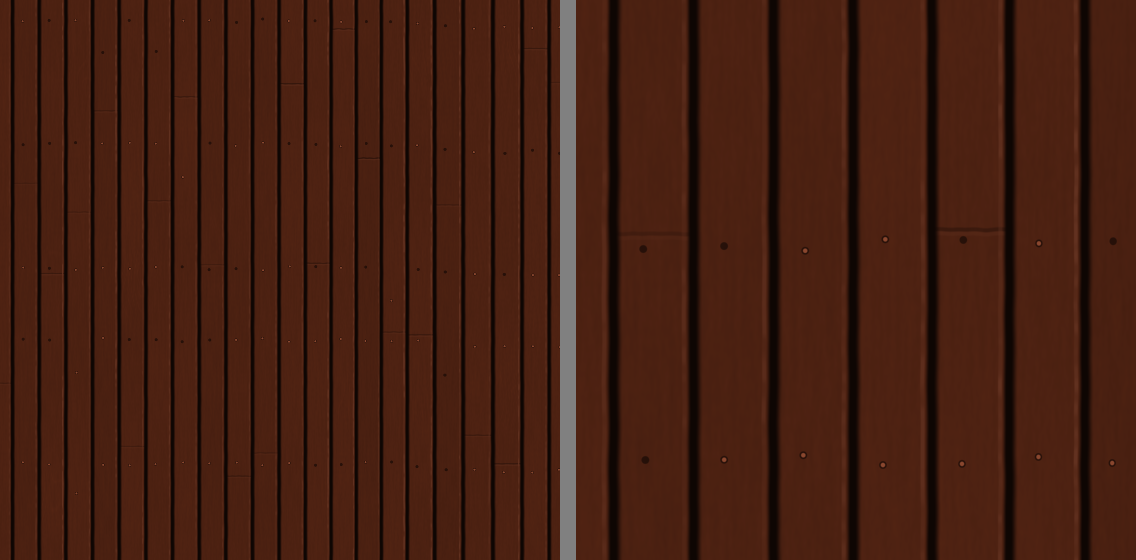
Left, the full canvas; right, a detail of the centre.
This texture is drawn by a three.js fragment shader. Its source:

```glsl
// Draws a wall of narrow, dark red-brown painted vertical boards with grooves and nails.
#define BOARDS 21.0
#define FIRST_GROOVE 0.465
#define NAIL_ROWS 5
#define NAIL_RADIUS 0.0012
#define GRAIN 0.075
#define EDGE_WEAR 0.85
#define PAINT vec3(0.298, 0.129, 0.068)
#define GROOVE vec3(0.055, 0.022, 0.012)
#define WORN vec3(0.400, 0.205, 0.135)

varying vec2 vUv;

float hash(vec2 p) {
  return fract(sin(dot(p, vec2(127.1, 311.7))) * 43758.5);
}

vec2 gradient(vec2 cell) {
  float angle = 6.2832 * hash(cell);
  return vec2(cos(angle), sin(angle));
}

// Gradient noise, roughly -0.7 to 0.7
float noise(vec2 p) {
  vec2 i = floor(p), f = fract(p);
  vec2 w = f * f * f * (f * (f * 6.0 - 15.0) + 10.0);
  vec2 e = vec2(1.0, 0.0);
  float a = dot(gradient(i), f);
  float b = dot(gradient(i + e), f - e);
  float c = dot(gradient(i + e.yx), f - e.yx);
  float d = dot(gradient(i + e.xx), f - e.xx);
  return mix(mix(a, b, w.x), mix(c, d, w.x), w.y);
}

// Slightly uneven board widths toward the right
float boardCoord(float x) {
  float q = (x - 0.73) / 0.12;
  float shift = 0.0095 * exp(-q * q) - 0.006 * smoothstep(0.82, 0.95, x);
  return (x + shift) * BOARDS - FIRST_GROOVE;
}

// Fine fibres, with wavy growth figure on some boards
float woodGrain(float across, float y, float id) {
  float offset = id * 37.0;
  float fibres = noise(vec2(across * 13.0 + offset, y * 24.0));
  float flecks = noise(vec2(across * 20.0 + offset, y * 150.0));
  float bend = noise(vec2(across * 1.6 + offset, y * 9.0));
  float rings = sin(across * 34.0 + bend * 24.0 + y * 12.0);
  float patches = smoothstep(0.0, 0.4, noise(vec2(offset, y * 5.0)));
  float figured = step(0.55, hash(vec2(id, 4.0))) * patches;
  return fibres * 0.7 + flecks * 0.45 + figured * 0.55 * pow(max(rings, 0.0), 5.0);
}

// Thin cross joint: x is the dark crack, y the lit lip below it
vec2 buttJoint(float y, float across, float id) {
  float level = 0.1 + 0.85 * hash(vec2(id, 8.0));
  float d = y - level + 0.001 * noise(vec2(across * 5.0, id));
  vec2 line = 1.0 - smoothstep(0.0005, 0.0019, abs(vec2(d, d + 0.0024)));
  return line * (0.3 + 0.7 * hash(vec2(id, 9.0)));
}

// Nail heads: x is the dark dent, y the bright spot
vec2 nails(float across, float y, float id, float soft) {
  vec2 marks = vec2(0.0);
  for (int k = 0; k < NAIL_ROWS; k++) {
    float row = float(k);
    vec2 seed = vec2(id, row + 20.0);
    float level = 0.172 + 0.19 * row + 0.036 * sin(row * 2.0944);
    level += 0.007 * (hash(seed) - 0.5) - 0.013 * smoothstep(14.0, 17.0, id);
    level -= 0.055 * step(0.94, hash(seed + 3.1));
    float center = 0.39 + 0.05 * (hash(seed + 5.7) - 0.5);
    vec2 p = vec2((across - center) / BOARDS, y - level);
    float dent = 1.0 - smoothstep(0.0, soft, length(p) - NAIL_RADIUS * 1.5);
    float spot = 1.0 - smoothstep(0.0, soft, length(p) - NAIL_RADIUS * 0.7);
    float bright = step(0.35, hash(seed + 9.3));
    marks = max(marks, vec2(dent, spot * bright));
  }
  return marks;
}

void main() {
  float y = vUv.y;
  float u = boardCoord(vUv.x);
  float id = floor(u), across = fract(u);
  float seam = floor(u + 0.5);
  float d = u - seam + 0.012 * noise(vec2(seam * 7.3, y * 40.0));
  float soft = max(fwidth(vUv.y), 0.001);

  // Painted wood
  float tone = 1.0 + 0.05 * (hash(vec2(id, 1.0)) - 0.5);
  tone += 0.05 * noise(vec2(id * 5.1, y * 4.0));
  tone += GRAIN * woodGrain(across, y, id);
  vec3 color = PAINT * tone;

  // Cross joints and nails
  vec2 joint = buttJoint(y, across, id);
  color = mix(color, GROOVE, 0.4 * joint.x);
  color = mix(color, WORN, 0.3 * joint.y);
  vec2 nail = nails(across, y, id, soft);
  color = mix(color, GROOVE, 0.6 * nail.x);
  color = mix(color, WORN * 1.35, nail.y);

  // Broken light wear on the rounded edge left of each groove
  float lip = 1.0 - smoothstep(0.012, 0.038, abs(d + 0.115));
  float chips = noise(vec2(seam * 11.7, y * 90.0)) + noise(vec2(seam * 3.9, y * 9.0));
  float wear = 0.4 + 0.6 * smoothstep(-0.25, 0.4, chips);
  wear *= 0.5 + 0.5 * hash(vec2(seam, 2.0));
  color = mix(color, WORN, EDGE_WEAR * lip * wear);

  // Groove with a softer shadow on its right side
  float reach = d < 0.0 ? 0.09 : 0.125;
  float shadow = 1.0 - smoothstep(0.025, reach, abs(d));
  color = mix(color, GROOVE, shadow);

  gl_FragColor = vec4(color, 1.0);
}
```
